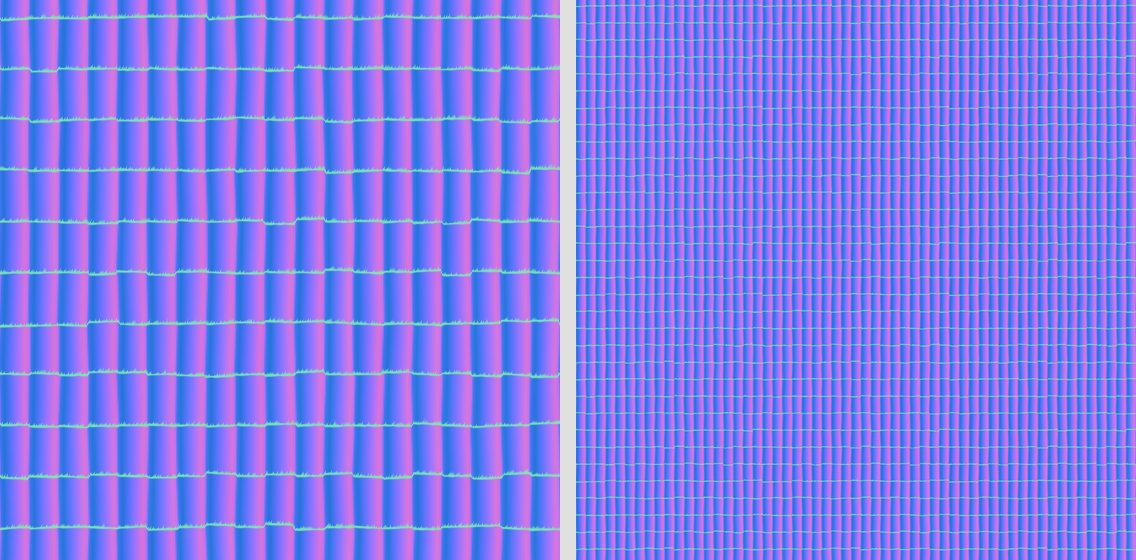
Left, the tile; right, the same tile 3 across and 3 down.
A WebGL 2 fragment shader for this texture map:

```glsl
#version 300 es
precision highp float;
precision highp int;
// Tangent-space normal map of overlapping barrel roof tiles with worn lower lips.

#define COLS 19.0
#define ROWS 11.0
#define ROW_PHASE 0.645     // height of the first lip, in rows
#define EDGE_SHIFT 0.035    // sideways jitter of tile edges, in columns
#define EDGE_TILT 0.07      // lean of tile edges, in columns
#define LIP_SHIFT 0.055     // vertical jitter of lips, in rows
#define LIP_TILT 0.03       // slope of lips, in rows
#define LIP_WIDTH 0.036     // solid part of the lip, in rows
#define HAIR_LENGTH 0.09    // longest worn streak above the lip, in rows
#define SEAM 0.04           // softness of the joint, in columns

uniform vec2 u_resolution;
out vec4 fragColor;

const vec3 LIP_GREEN = vec3(0.49, 0.93, 0.69);

// Integer hash to 0..1
float hash(vec3 p) {
  uvec3 q = uvec3(p) * uvec3(1664525u, 22695477u, 69069u);
  uint h = q.x ^ (q.y + 974711u) ^ (q.z << 7u);
  h = (h ^ (h >> 16u)) * 2146121005u;
  h = (h ^ (h >> 15u)) * 2221713035u;
  h ^= h >> 16u;
  return float(h >> 8u) / 16777216.0;
}

// Signed random value of one tile, wrapping over the whole roof
float tileRandom(float col, float row, float salt) {
  return 2.0 * hash(vec3(mod(col, COLS), mod(row, ROWS), salt)) - 1.0;
}

// Wrapping value noise along a row; freq is a whole number of knots per tile
float rowNoise(float x, float row, float freq, float salt) {
  float p = x * freq, i = floor(p), f = p - i;
  float period = COLS * freq, r = mod(row, ROWS);
  float a = hash(vec3(mod(i, period), r, salt));
  float b = hash(vec3(mod(i + 1.0, period), r, salt));
  return mix(a, b, f * f * (3.0 - 2.0 * f));
}

// Left edge of a tile, at height v within its row
float tileEdge(float col, float row, float v) {
  return col + EDGE_SHIFT * tileRandom(col, row, 1.0)
             + EDGE_TILT * tileRandom(col, row, 2.0) * (v - 0.5);
}

// Column index and position 0..1 across the tile
vec2 locate(float x, float row, float v) {
  float col = floor(x);
  if (x < tileEdge(col, row, v)) col -= 1.0;
  else if (x >= tileEdge(col + 1.0, row, v)) col += 1.0;
  float left = tileEdge(col, row, v), right = tileEdge(col + 1.0, row, v);
  return vec2(col, (x - left) / (right - left));
}

float lipOffset(float col, float row, float u) {
  float s = tileRandom(col, row, 3.0);
  return LIP_SHIFT * s * abs(s) + LIP_TILT * tileRandom(col, row, 4.0) * (u - 0.5);
}

// Lip height of a tile, eased into its neighbours at the joints
float lipHeight(vec2 tile, float row) {
  float col = tile.x, u = tile.y;
  float h = lipOffset(col, row, u);
  h = mix(h, lipOffset(col - 1.0, row, u + 1.0), 0.5 - 0.5 * smoothstep(0.0, SEAM, u));
  return mix(h, lipOffset(col + 1.0, row, u - 1.0), 0.5 * smoothstep(1.0 - SEAM, 1.0, u));
}

// Encoded normal of the rounded tile body
vec3 tileColor(vec2 tile, float row, float x) {
  float u = tile.y, side = min(u, 1.0 - u);
  float roll = 0.03 * tileRandom(tile.x, row, 5.0);
  float nx = mix(-0.69, 0.70, clamp((u + roll - 0.17) / 0.68, 0.0, 1.0));
  nx *= mix(0.65, 1.0, smoothstep(0.0, 0.17, side));
  nx += 0.025 * (rowNoise(x, row, 9.0, 6.0) - 0.5);
  float ny = -0.085 + 0.02 * tileRandom(tile.x, row, 7.0);
  float nz = sqrt(1.0 - nx * nx - ny * ny);
  nx *= smoothstep(0.0, SEAM, side);
  return 0.5 + 0.5 * vec3(nx, ny, nz);
}

void main() {
  vec2 uv = gl_FragCoord.xy / u_resolution;
  float x = uv.x * COLS;
  float y = uv.y * ROWS - ROW_PHASE;
  float pixel = ROWS / u_resolution.y;

  // Tiles on both sides of the nearest lip
  float row = floor(y + 0.5);
  vec2 upper = locate(x, row, y - row);
  vec2 lower = locate(x, row - 1.0, y - row + 1.0);
  vec3 above = tileColor(upper, row, x);
  vec3 below = tileColor(lower, row - 1.0, x);

  // Ragged lip: solid band, then slanted streaks fading upward
  float wobble = rowNoise(x, row, 6.0, 8.0) - 0.5;
  float d = y - row - lipHeight(upper, row) + 0.5 * LIP_WIDTH + 0.012 * wobble;
  float wedge = 0.5 * tileRandom(upper.x, row, 9.0) * (upper.y - 0.5);
  float band = LIP_WIDTH * (0.85 + wedge + 0.5 * wobble);
  float streak = rowNoise(x - 0.6 * d, row, 24.0, 10.0);
  float hair = 0.02 + HAIR_LENGTH * streak * streak;
  float lip = 1.0 - smoothstep(band - 0.5 * pixel, band + hair, d);
  above = mix(above, mix(LIP_GREEN, above, 0.1), lip);

  fragColor = vec4(mix(below, above, smoothstep(-pixel, pixel, d)), 1.0);
}
```
